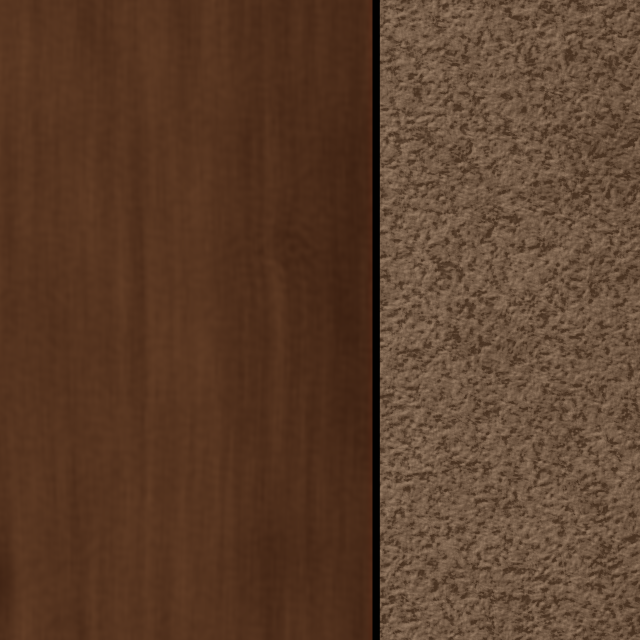
Reproduce this texture procedurally as a WebGL 2 fragment shader.

```glsl
#version 300 es
precision highp float;
// Two material panels: dark vertical-grain wood on the left, rough plaster on
// the right, parted by a narrow black gap. Stretched value noise forms the wood
// grain; the slope of a fine noise height field gives the plaster its relief.
uniform vec2 u_resolution;
out vec4 fragColor;

const float GAP_LEFT = 0.582;
const float GAP_RIGHT = 0.5935;
const vec3 WOOD_DARK = vec3(0.225, 0.118, 0.062);
const vec3 WOOD_LIGHT = vec3(0.395, 0.250, 0.155);
const vec3 PLASTER_DARK = vec3(0.285, 0.200, 0.135);
const vec3 PLASTER_LIGHT = vec3(0.570, 0.465, 0.375);
const vec3 GAP_COLOR = vec3(0.004, 0.003, 0.003);

float hash(vec2 p) {
  vec3 q = fract(vec3(p.xyx) * 0.1031);
  q += dot(q, q.yzx + 33.33);
  return fract((q.x + q.y) * q.z);
}

float noise(vec2 p) {
  vec2 cell = floor(p);
  vec2 f = fract(p);
  f = f * f * (3.0 - 2.0 * f);
  return mix(mix(hash(cell), hash(cell + vec2(1, 0)), f.x),
             mix(hash(cell + vec2(0, 1)), hash(cell + vec2(1, 1)), f.x), f.y);
}

// Fractal noise, roughly 0..1, turned at each octave to hide the lattice
float fbm(vec2 p, int octaves) {
  float sum = 0.0, weight = 0.5, total = 0.0;
  for (int i = 0; i < octaves; i++) {
    sum += weight * noise(p);
    total += weight;
    p = mat2(1.6, 1.2, -1.2, 1.6) * p + 7.3;
    weight *= 0.5;
  }
  return sum / total;
}

// Soft elliptical spot
float blot(vec2 p, vec2 center, vec2 radius) {
  vec2 d = (p - center) / radius;
  return exp(-dot(d, d));
}

// Soft vertical band
float band(float x, float center, float width) {
  float d = (x - center) / width;
  return exp(-d * d);
}

vec3 wood(vec2 p) {
  // Grain bends gently, most of all around the knot
  float knot = blot(p, vec2(0.44, 0.62), vec2(0.055, 0.05));
  float x = p.x + 0.018 * (fbm(p * vec2(3.0, 2.2), 2) - 0.5) + 0.012 * knot;

  // Broad light and dark zones
  float tone = 0.63 - 0.25 * smoothstep(0.30, 0.56, p.x);
  tone += 0.07 * band(x, 0.33, 0.035) - 0.07 * band(x, 0.295, 0.012);
  tone -= 0.10 * band(x, 0.49, 0.012) + 0.06 * band(x, 0.06, 0.012);
  tone -= 0.20 * blot(p, vec2(0.41, 0.97), vec2(0.05, 0.08));
  tone -= 0.14 * blot(p, vec2(0.43, 0.83), vec2(0.05, 0.06));
  tone -= 0.12 * blot(p, vec2(0.43, 0.13), vec2(0.04, 0.09));
  tone -= 0.22 * blot(p, vec2(0.0, 0.08), vec2(0.03, 0.05));
  tone -= 0.10 * knot;

  // Long streaks, short fibres and mottling
  tone += 0.26 * (noise(vec2(x * 42.0, p.y * 1.8)) - 0.5);
  tone += 0.17 * (noise(vec2(x * 95.0, p.y * 4.0 + 9.0)) - 0.5);
  tone += 0.11 * (noise(vec2(x * 190.0, p.y * 26.0)) - 0.5);
  tone += 0.24 * (fbm(p * vec2(16.0, 9.0) + 4.0, 4) - 0.5);

  // Faint slanted pores, lit from one side
  vec2 pore = vec2(p.x + p.y, (p.y - p.x) * 0.6) * vec2(75.0, 110.0);
  float relief = noise(pore) - noise(pore + vec2(0.5, 0.6));
  tone += relief * (0.10 + 0.16 * knot);

  vec3 color = mix(WOOD_DARK, WOOD_LIGHT, clamp(tone, 0.0, 1.0));
  return color + vec3(0.035, 0.002, 0.0) * band(p.x, GAP_LEFT, 0.007);
}

float plasterHeight(vec2 p) {
  vec2 warped = p + 0.006 * vec2(noise(p * 45.0), noise(p * 45.0 + 31.0));
  vec2 slanted = vec2(warped.x + 0.35 * warped.y, warped.y - 0.2 * warped.x);
  return fbm(slanted * vec2(125.0, 145.0), 3);
}

vec3 plaster(vec2 p) {
  float height = plasterHeight(p);
  float slope = height - plasterHeight(p + vec2(-0.0022, 0.0026));
  float clumps = fbm(p * vec2(28.0, 34.0) + 11.0, 3) - 0.5;
  float tone = 0.55 + 0.75 * (height - 0.5) + 0.75 * slope + 0.22 * clumps;

  // Dark pits where the surface dips
  tone -= 0.20 * smoothstep(0.43, 0.28, height);

  // Uneven overall lighting
  tone += 0.16 * (fbm(p * 5.0 + 2.0, 2) - 0.5);
  tone -= 0.07 * smoothstep(0.80, 1.0, p.x);
  tone -= 0.10 * blot(p, vec2(0.98, 0.75), vec2(0.08, 0.06));
  return mix(PLASTER_DARK, PLASTER_LIGHT, clamp(tone, 0.0, 1.0));
}

void main() {
  vec2 p = gl_FragCoord.xy / u_resolution;
  float soft = 0.75 / u_resolution.x;
  float rightSide = smoothstep(GAP_RIGHT - soft, GAP_RIGHT + soft, p.x);
  float leftSide = 1.0 - smoothstep(GAP_LEFT - soft, GAP_LEFT + soft, p.x);
  vec3 color = mix(GAP_COLOR, wood(p), leftSide);
  color = mix(color, plaster(p), rightSide);
  fragColor = vec4(color, 1.0);
}
```
